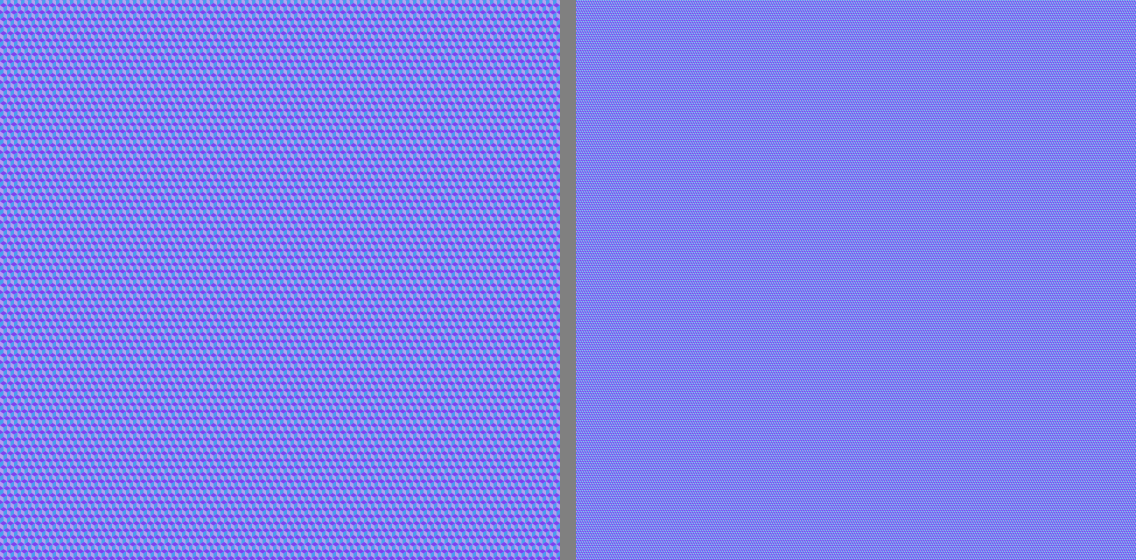
Left, the tile; right, the same tile 3 across and 3 down.
Write a Shadertoy shader that draws this texture map.

```glsl
// Tangent-space normal map of tiny stacked cubes: hexagons split into three tilted rhombi.
const vec2  REPEATS    = vec2(80.0, 80.0);  // cubes across, rows down (rows must be even)
const vec2  PHASE      = vec2(0.0, 0.58);   // pattern offset in cubes and rows
const float TILT       = 0.5;               // sine of the angle of each face
const float LINE_WIDTH = 0.035;             // flat seam between faces, in cube widths
const int   SAMPLES    = 4;                 // antialiasing samples per axis

const float ROW_HEIGHT = 0.8660254;         // row spacing of a regular hexagon grid
const vec2  HEX_PERIOD = vec2(1.0, 2.0 * ROW_HEIGHT);

// Offset from the centre of the nearest hexagon
vec2 hexLocal(vec2 p) {
    vec2 halfPeriod = 0.5 * HEX_PERIOD;
    vec2 a = mod(p, HEX_PERIOD) - halfPeriod;
    vec2 b = mod(p - halfPeriod, HEX_PERIOD) - halfPeriod;
    return dot(a, a) < dot(b, b) ? a : b;
}

vec3 cubeNormal(vec2 uv) {
    vec2 grid = uv * REPEATS - PHASE;
    vec2 h = hexLocal(vec2(grid.x, grid.y * ROW_HEIGHT));

    // The face whose direction is closest to the local offset
    vec2 facing = vec2(0.0);
    float best = -1e3;
    float second = -1e3;
    for (int i = 0; i < 3; i++) {
        float angle = radians(30.0 + 120.0 * float(i));
        vec2 dir = vec2(cos(angle), sin(angle));
        float d = dot(h, dir);
        second = max(second, min(best, d));
        if (d > best) {
            best = d;
            facing = dir;
        }
    }

    // Distance to the inner spokes and the hexagon outline
    float spoke = (best - second) / sqrt(3.0);
    vec2 m = abs(h);
    float outline = 0.5 - max(m.x, dot(m, vec2(0.5, ROW_HEIGHT)));
    float seam = step(min(spoke, outline), 0.5 * LINE_WIDTH);

    vec3 face = vec3(facing * TILT, sqrt(1.0 - TILT * TILT));
    return mix(face, vec3(0.0, 0.0, 1.0), seam);
}

void mainImage(out vec4 fragColor, in vec2 fragCoord) {
    // Average over the pixel so that the small faces keep smooth edges
    vec3 normal = vec3(0.0);
    for (int y = 0; y < SAMPLES; y++) {
        for (int x = 0; x < SAMPLES; x++) {
            vec2 jitter = (vec2(x, y) + 0.5) / float(SAMPLES) - 0.5;
            normal += cubeNormal((fragCoord + jitter) / iResolution.xy);
        }
    }
    normal /= float(SAMPLES * SAMPLES);
    fragColor = vec4(0.5 + 0.5 * normal, 1.0);
}
```
